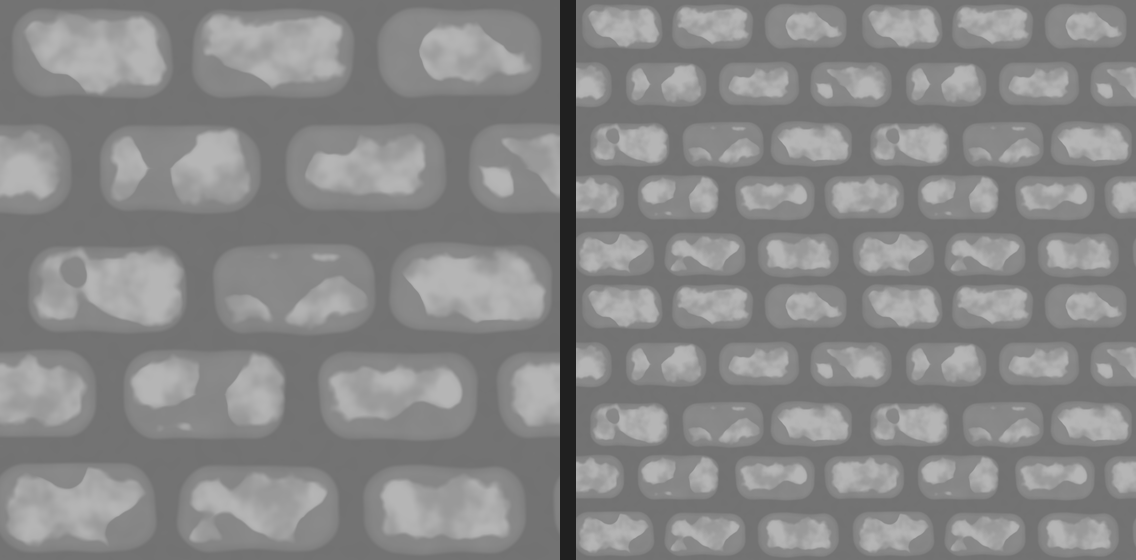
Left, the tile; right, the same tile 2 across and 2 down.
A Shadertoy shader for this texture map:

```glsl
// Draws a tiling grey wall of soft rounded bricks, three across and five down.
// Each brick is a rounded-box distance with a wobbly outline; a paler worn face
// is the same distance inset and eroded by wrapping gradient noise.

const vec2 GRID = vec2(3.0, 5.0);
const vec2 BRICK_HALF = vec2(0.143, 0.0775);
const float CORNER = 0.058;

const float MORTAR = 0.45;
const float RIM = 0.53;
const float FACE_DARK = 0.60;
const float FACE_LIGHT = 0.71;

// Small displacement of every course, in canvas units
const float COURSE_X[5] = float[5](-0.004, -0.010, 0.014, 0.038, -0.030);
const float COURSE_Y[5] = float[5](-0.008, -0.005, 0.010, 0.000, 0.003);

vec2 hash22(vec2 p) {
    vec3 q = fract(p.xyx * vec3(0.1031, 0.1030, 0.0973));
    q += dot(q, q.yzx + 33.33);
    return fract((q.xx + q.yz) * q.zy);
}

// Gradient at a lattice corner, dotted with the offset to it
float corner(vec2 cell, vec2 offset, float period, float seed) {
    float angle = 6.28319 * hash22(mod(cell, period) + seed).x;
    return dot(vec2(cos(angle), sin(angle)), offset);
}

// Gradient noise, roughly -0.6 to 0.6, that wraps over the unit square
float wrapNoise(vec2 uv, float period, float seed) {
    vec2 p = uv * period;
    vec2 i = floor(p);
    vec2 f = p - i;
    vec2 w = f * f * f * (f * (f * 6.0 - 15.0) + 10.0);
    vec2 e = vec2(0.0, 1.0);
    float low = mix(corner(i, f, period, seed),
                    corner(i + e.yx, f - e.yx, period, seed), w.x);
    float high = mix(corner(i + e.xy, f - e.xy, period, seed),
                     corner(i + e.yy, f - e.yy, period, seed), w.x);
    return mix(low, high, w.y);
}

float wrapFbm(vec2 uv, float period, float seed) {
    float sum = 0.0;
    float gain = 1.0;
    for (int i = 0; i < 3; i++) {
        sum += gain * wrapNoise(uv, period, seed);
        period *= 2.0;
        seed += 17.0;
        gain *= 0.45;
    }
    return sum;
}

float roundedBox(vec2 p, vec2 halfSize, float radius) {
    vec2 q = abs(p) - halfSize + radius;
    return length(max(q, 0.0)) + min(max(q.x, q.y), 0.0) - radius;
}

// Offset from the nearest brick centre; also gives the wrapped brick id
vec2 brickLocal(vec2 uv, out vec2 id) {
    vec2 p = fract(vec2(uv.x, 0.995 - uv.y));
    float row = min(floor(p.y * GRID.y), GRID.y - 1.0);
    int course = int(row);
    float x = (p.x - COURSE_X[course]) * GRID.x - 0.5 * mod(row, 2.0);
    id = vec2(mod(floor(x), GRID.x), row);
    vec2 local = (vec2(fract(x), p.y * GRID.y - row) - 0.5) / GRID;
    vec2 jitter = (hash22(id + 5.0) - 0.5) * vec2(0.022, 0.004);
    return local - vec2(0.0, COURSE_Y[course]) - jitter;
}

// Worn face: an inset brick with a ragged border and a few deep bites
float faceDistance(float brick, vec2 uv, vec2 id) {
    float inset = mix(0.014, 0.029, hash22(id + 41.0).x);
    float ragged = 0.026 * wrapFbm(uv, 15.0, 3.0);
    float bite = 0.075 * smoothstep(0.08, 0.48, wrapNoise(uv, 9.0, 71.0));
    return brick + inset + ragged + bite;
}

void mainImage(out vec4 fragColor, in vec2 fragCoord) {
    vec2 uv = fragCoord / iResolution.xy;
    float pixel = 1.0 / iResolution.y;

    // Shapes
    vec2 id;
    vec2 local = brickLocal(uv, id);
    float brick = roundedBox(local, BRICK_HALF, CORNER)
                + 0.009 * wrapNoise(uv, 10.0, 23.0);
    float face = faceDistance(brick, uv, id);

    // Tones
    float mottle = wrapFbm(uv, 13.0, 113.0);
    float mortarTone = MORTAR + 0.006 * wrapNoise(uv, 32.0, 59.0);
    float rimTone = RIM + 0.02 * mottle
                  - 0.025 * smoothstep(-0.016, 0.0, brick);
    float faceTone = mix(FACE_DARK, FACE_LIGHT, smoothstep(-0.55, 0.35, mottle));
    faceTone -= 0.025 * smoothstep(-0.022, 0.0, face);

    // Layers with soft edges
    float edge = max(0.004, pixel);
    float tone = mix(mortarTone, rimTone, 1.0 - smoothstep(-edge, edge, brick));
    tone = mix(tone, faceTone, 1.0 - smoothstep(-2.0 * edge, 1.5 * edge, face));
    fragColor = vec4(vec3(tone), 1.0);
}
```
